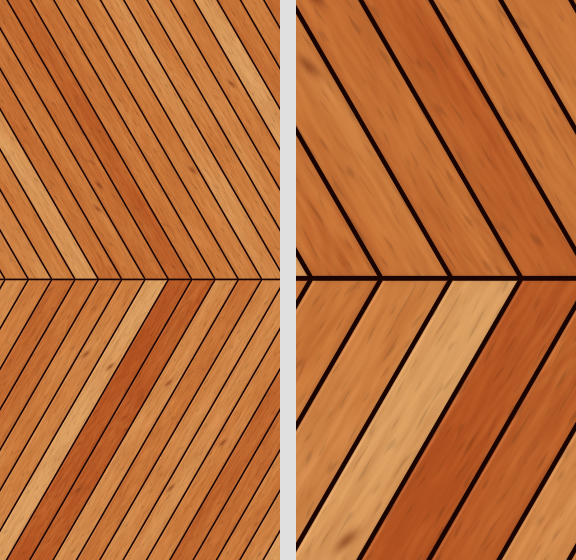
Left, the full canvas; right, a detail of the centre.
Reproduce this texture procedurally as a Shadertoy shader.

```glsl
// Chevron of oiled hardwood planks: two mirrored rows meeting at a dark centre seam.

// Plank tone, -1 = deep red-brown, 1 = pale; the sequence repeats every 12 planks.
const float UPPER_TONES[12] = float[12](0.1, 0.3, 0.0, 0.8, -0.3, -0.1, -0.4, -0.7, -0.2, 0.0, 0.05, 0.45);
const float LOWER_TONES[12] = float[12](0.4, 0.1, -0.6, -0.4, 0.0, 0.2, 0.95, -1.0, -0.9, 0.4, -0.2, 0.3);

float hash(vec2 p) {
    p = fract(p * vec2(0.1031, 0.1137));
    p += dot(p, p.yx + 33.33);
    return fract((p.x + p.y) * p.x * 17.3);
}

vec2 gradient(vec2 cell) {
    float angle = 6.2832 * hash(cell + 57.0);
    return vec2(cos(angle), sin(angle));
}

// Gradient noise, roughly -0.7 to 0.7
float noise(vec2 p) {
    vec2 i = floor(p), f = fract(p);
    vec2 u = f * f * f * (f * (f * 6.0 - 15.0) + 10.0);
    vec2 e = vec2(1.0, 0.0);
    float low = mix(dot(gradient(i), f), dot(gradient(i + e), f - e), u.x);
    float high = mix(dot(gradient(i + e.yx), f - e.yx), dot(gradient(i + 1.0), f - 1.0), u.x);
    return mix(low, high, u.y);
}

// Antialiased coverage of a line, given the distance to its centre
float lineMask(float dist, float halfWidth, float pixel) {
    return clamp((halfWidth - dist) / pixel + 0.5, 0.0, 1.0);
}

vec3 plankColor(float tone) {
    vec3 deep = vec3(0.71, 0.345, 0.145);
    vec3 honey = vec3(0.79, 0.475, 0.235);
    vec3 pale = vec3(0.85, 0.61, 0.37);
    return tone < 0.0 ? mix(honey, deep, -tone) : mix(honey, pale, tone);
}

// wood.x runs across the plank from its centre, wood.y along its length
vec3 woodColor(vec2 wood, float tone, vec2 id) {
    float seed = hash(id + 11.0);
    vec2 p = wood + 40.0 * vec2(seed, hash(id + 29.0));

    // Knot with fibres bending around it
    vec2 knotPos = vec2((seed - 0.5) * 0.035, 0.1 + 0.95 * hash(id + 71.0));
    vec2 toKnot = (wood - knotPos) / vec2(0.008, 0.014);
    float hasKnot = step(0.45, hash(id + 93.0));
    float knot = hasKnot * exp(-dot(toKnot, toKnot));
    p.x += 0.004 * knot * sign(toKnot.x);

    // Broad tone drift, fine fibres and short dark pores
    float drift = noise(p * vec2(18.0, 3.5));
    float fibre = noise(p * vec2(95.0, 7.0)) + 0.6 * noise(p * vec2(190.0, 24.0));
    float pores = smoothstep(0.2, 0.55, noise(p * vec2(170.0, 30.0) + 9.0));

    // Wavy growth figure, strongest in a few planks
    float rings = sin(55.0 * noise(p * vec2(14.0, 2.2)) + 5.0 * noise(p * vec2(40.0, 14.0)));
    float figure = rings * smoothstep(0.3, 0.9, hash(id + 17.0)) * smoothstep(-0.2, 0.3, noise(p * vec2(9.0, 4.0) + 3.0));

    vec3 color = plankColor(clamp(tone + 0.45 * drift + 0.28 * fibre + 0.13 * figure, -1.2, 1.1));
    color *= 1.0 + 0.05 * fibre - 0.11 * pores;
    return mix(color, vec3(0.50, 0.23, 0.10), 0.65 * knot);
}

void mainImage(out vec4 fragColor, in vec2 fragCoord) {
    vec2 p = fragCoord / iResolution.xy * vec2(1.0, 2.0);
    float pixel = 1.0 / iResolution.x;

    // Fold both rows about the seam and shear at 60 degrees
    float height = p.y - 1.002;
    float seamX = 12.0 * (p.x + abs(height) / sqrt(3.0)) - 0.22;
    float index = mod(floor(seamX), 12.0);
    bool upper = height > 0.0;
    float tone = upper ? UPPER_TONES[int(index)] : LOWER_TONES[int(index)];

    // Plank-aligned coordinates
    float across = (fract(seamX) - 0.5) * 0.866 / 12.0;
    float along = abs(height) * 1.1547 + across * 0.577;
    vec3 color = woodColor(vec2(across, along), tone, vec2(index, upper ? 5.0 : 23.0));

    // Eased plank edges, then dark joints
    float joint = 0.433 / 12.0 - abs(across);
    float seam = abs(height);
    float gap = min(joint, seam);
    color *= 1.0 - 0.3 * exp(-gap / 0.0022);
    if (!upper) color += 0.07 * lineMask(abs(across + 0.0312), 0.0012, pixel);
    float dark = max(lineMask(joint, 0.0027, pixel), lineMask(seam, 0.0029, pixel));
    color = mix(color, vec3(0.10, 0.015, 0.008), dark);

    fragColor = vec4(color, 1.0);
}
```
